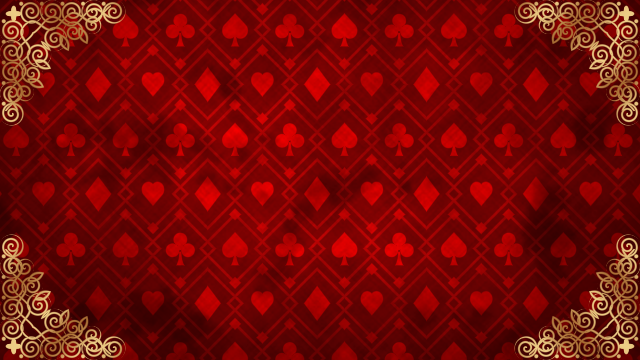
Give the GLSL for this pattern, as a Shadertoy shader.

```glsl
// Worn red card-suit damask: overlapping rhombus frames on a staggered lattice,
// each holding a suit, with gold scrollwork mirrored into the four corners.
// Built from distance functions, folded repeats and sine-hash noise.

const float PITCH = 0.152;                    // cell spacing, canvas heights
const vec2 ORIGIN = vec2(-0.236, 0.1134);     // centre of one spade
const float FRAME_RADIUS = 0.625;             // rhombus half diagonal, cells
const float STUD_RADIUS = 0.11;               // filled rhombi on frame tips
const float LINE_HALF = 0.0037;               // frame half width, heights
const float ARM = 0.347;                      // corner ornament length
const float GOLD_HALF = 0.0078;               // scroll half width, arms
const float SCROLL_GAP = 0.042;               // spacing of spiral turns
const vec3 GROUND = vec3(0.44, 0.008, 0.008);
const vec3 FRAME_RED = vec3(0.63, 0.012, 0.012);
const vec3 SUIT_RED = vec3(0.80, 0.0, 0.0);
const vec3 GOLD_DARK = vec3(0.66, 0.43, 0.20);
const vec3 GOLD_LIGHT = vec3(0.93, 0.80, 0.52);

float hash(vec2 p) { return fract(sin(dot(p, vec2(127.1, 311.7))) * 43758.5453); }

float noise(vec2 p) {
    vec2 i = floor(p), f = fract(p);
    f = f * f * (3.0 - 2.0 * f);
    return mix(mix(hash(i), hash(i + vec2(1, 0)), f.x),
               mix(hash(i + vec2(0, 1)), hash(i + vec2(1, 1)), f.x), f.y);
}

float fbm(vec2 p) {
    float sum = 0.0, amp = 0.53;
    for (int i = 0; i < 4; i++) {
        sum += amp * noise(p);
        p = mat2(1.6, 1.2, -1.2, 1.6) * p + 7.3;
        amp *= 0.5;
    }
    return sum;
}

float fill(float d, float aa) { return 1.0 - smoothstep(-aa, aa, d); }

// Suits, in cell units
float heart(vec2 p) {
    p.x = abs(p.x);
    if (p.x + p.y > 1.0) return length(p - vec2(0.25, 0.75)) - 0.3536;
    vec2 a = p - vec2(0.0, 1.0), b = p - 0.5 * max(p.x + p.y, 0.0);
    return sqrt(min(dot(a, a), dot(b, b))) * sign(p.x - p.y);
}

float stem(vec2 p) {
    float flare = 0.022 + 1.2 * (p.y + 0.1) * (p.y + 0.1);
    return max(abs(p.x) - flare, abs(p.y + 0.18) - 0.125);
}

float suit(vec2 p, int kind) {
    if (kind == 0) return min(heart(vec2(p.x / 0.39, (0.30 - p.y) / 0.42)) * 0.39, stem(p));
    if (kind == 1) {
        float lobes = min(length(p - vec2(0.0, 0.165)), length(vec2(abs(p.x) - 0.14, p.y + 0.03)));
        return min(min(lobes - 0.125, length(p - vec2(0.0, 0.03)) - 0.06), stem(p));
    }
    if (kind == 2) return heart(p / vec2(0.34, 0.40) + vec2(0.0, 0.55)) * 0.34;
    return (abs(p.x) / 0.24 + abs(p.y) / 0.32 - 1.0) * 0.19;
}

// Gold scrollwork, in arm lengths from the corner
float spiral(vec2 p, float radius, float hand, float endAngle) {
    float r = length(p);
    float turn = (radius - r) / SCROLL_GAP + hand * (atan(p.y, p.x) - endAngle) / 6.2832;
    return max(abs(turn - floor(turn + 0.5)) * SCROLL_GAP, r - radius);
}

float leaf(vec2 p) {
    p = mat2(0.45, -0.89, 0.89, 0.45) * p;
    float bow = 0.026 * (1.0 - p.x * p.x / 0.0042);
    return max(abs(abs(p.y) - bow) * 0.85, abs(p.x) - 0.066);
}

float filigree(vec2 q) {
    q = vec2(max(q.x, q.y), min(q.x, q.y));
    float d = 1e3;
    for (int i = 0; i < 5; i++) {
        float t = float(i), hand = mod(t, 2.0) * 2.0 - 1.0;
        d = min(d, spiral(q - vec2(0.91 - 0.165 * t, 0.095), 0.086, hand, 2.2));
        d = min(d, length(q - vec2(0.83 - 0.165 * t, 0.03)) - 0.008);
        if (i < 3) {
            vec2 inner = vec2(0.74 - 0.15 * t, 0.20 + 0.055 * t);
            d = min(d, spiral(q - inner, 0.062 + 0.014 * t, -hand, -1.2));
            d = min(d, leaf(q - inner - vec2(-0.075, 0.085)));
        }
    }
    // Two interlaced vines
    float slope = 0.95 * cos(q.x * 19.0);
    float vine = abs(abs(q.y - 0.27 + 0.2 * q.x) - abs(0.05 * sin(q.x * 19.0)));
    d = min(d, max(vine / sqrt(1.0 + slope * slope), abs(q.x - 0.53) - 0.35));
    // Corner rosette
    vec2 c = q - 0.11;
    return min(d, length(c) - 0.04 * (1.0 + 0.4 * cos(4.0 * atan(c.y, c.x))));
}

void mainImage(out vec4 fragColor, in vec2 fragCoord) {
    vec2 p = (fragCoord - 0.5 * iResolution.xy) / iResolution.y;
    float aa = 0.8 / iResolution.y;
    vec2 cell = (p - ORIGIN) / PITCH;
    float frames = 1e3, studs = 1e3, suits = 1e3;

    // Two staggered families of cells
    for (int f = 0; f < 2; f++) {
        vec2 g = cell - float(f) * vec2(0.5, 1.0);
        vec2 id = floor(g / vec2(1, 2) + 0.5);
        vec2 l = g - id * vec2(1, 2), a = abs(l);
        int kind = 2 * f + int(mod(id.x, 2.0));
        float own = abs(a.x + a.y - FRAME_RADIUS);
        float next = abs(1.0 - a.x + a.y - FRAME_RADIUS);
        frames = min(frames, min(own, next) * 0.7071);
        if (kind != 3) studs = min(studs, (a.x + abs(a.y - FRAME_RADIUS) - STUD_RADIUS) * 0.7071);
        suits = min(suits, suit(l, kind));
    }

    // Wear: blotches, diagonal scuffs and fine grain
    float blotch = fbm(p * 6.0 + 3.0);
    vec2 diag = vec2(p.x + p.y, p.x - p.y);
    float scuff = noise(diag * vec2(14, 110)) + noise(diag * vec2(110, 14) + 9.0) - 1.0;
    float wear = 0.78 + 0.42 * blotch + 0.09 * scuff + 0.06 * (noise(p * 190.0) - 0.5);
    wear *= 1.0 - 0.28 * smoothstep(0.56, 0.78, fbm(p * 8.0 + 21.0));
    float ink = 0.72 + 0.28 * smoothstep(0.25, 0.55, fbm(p * 11.0 + 40.0));

    vec3 col = GROUND;
    col = mix(col, FRAME_RED, ink * fill(frames * PITCH - LINE_HALF, aa));
    col = mix(col, mix(FRAME_RED, SUIT_RED, 0.5), ink * fill(studs * PITCH, aa));
    col = mix(col, SUIT_RED, ink * fill(suits * PITCH, aa));
    float edge = length((p - vec2(-0.05, 0.08)) * vec2(0.75, 1.1));
    col *= wear * mix(1.08, 0.56, smoothstep(0.2, 0.92, edge));

    // Gilded corners
    vec2 q = (0.5 * iResolution.xy / iResolution.y - abs(p)) / ARM;
    float sheen = 0.5 + 0.5 * sin(q.x * 9.0 - q.y * 7.0 + 3.0 * blotch);
    float gold = fill((filigree(q) - GOLD_HALF) * ARM, aa);
    col = mix(col, mix(GOLD_DARK, GOLD_LIGHT, sheen), gold);
    fragColor = vec4(col, 1.0);
}
```
